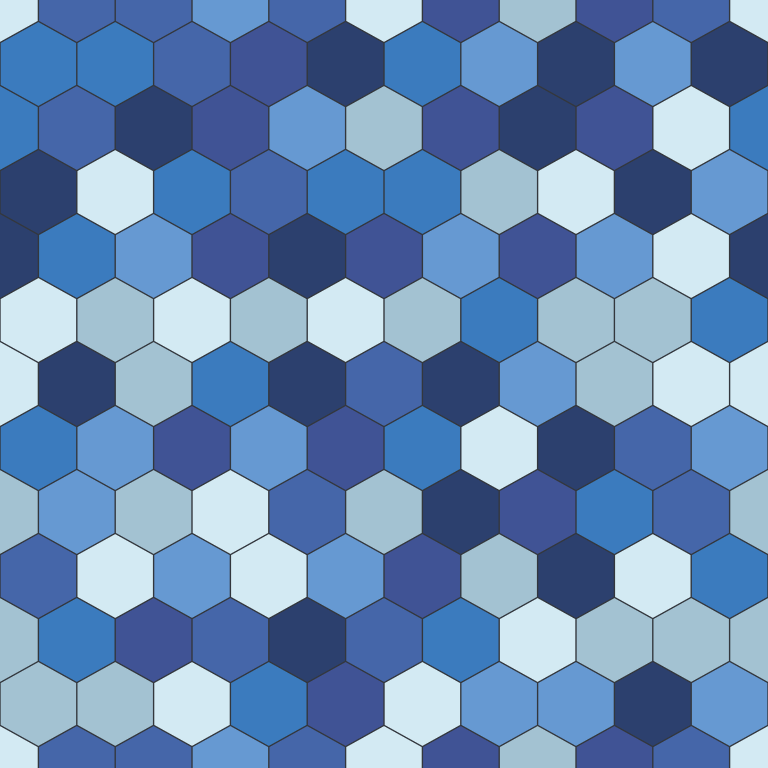
Reproduce this pattern procedurally as a three.js fragment shader.

```glsl
// Seamless honeycomb of flat blue hexagons, randomly toned, with thin dark joints.
#define COLUMNS 10.0
#define ROWS 12.0
#define JOINT_WIDTH 0.0018
#define SEED 3.7
#define NAVY vec3(0.173, 0.251, 0.431)
#define INDIGO vec3(0.251, 0.325, 0.584)
#define SLATE vec3(0.271, 0.400, 0.663)
#define AZURE vec3(0.231, 0.482, 0.745)
#define SKY vec3(0.400, 0.600, 0.824)
#define MIST vec3(0.639, 0.761, 0.824)
#define ICE vec3(0.827, 0.918, 0.953)
#define JOINT vec3(0.200, 0.215, 0.240)

varying vec2 vUv;

const float ROOT3 = 1.7320508;
const float THIRD_PI = 1.0471976;

// Random weight of one tone in one cell; cells wrap at the canvas border
float toneWeight(vec2 cell, float tone) {
  vec2 wrapped = floor(mod(cell + 0.5, vec2(2.0 * COLUMNS, ROWS)));
  float key = dot(vec3(wrapped, tone), vec3(12.9898, 78.233, 37.719));
  return fract(sin(key + SEED) * 43758.545);
}

// Tone with the largest lead over the six neighbours, so equal tones seldom touch
float pickTone(vec2 cell) {
  float best = -2.0;
  float chosen = 0.0;
  for (int t = 0; t < 7; t++) {
    float tone = float(t);
    float rival = 0.0;
    for (int n = 0; n < 6; n++) {
      float angle = float(n) * THIRD_PI;
      vec2 offset = floor(vec2(2.0 * cos(angle), sin(angle) * 2.0 / ROOT3) + 0.5);
      rival = max(rival, toneWeight(cell + offset, tone));
    }
    float lead = toneWeight(cell, tone) - rival;
    if (lead > best) {
      best = lead;
      chosen = tone;
    }
  }
  return chosen;
}

vec3 palette(float tone) {
  if (tone < 0.5) return NAVY;
  if (tone < 1.5) return INDIGO;
  if (tone < 2.5) return SLATE;
  if (tone < 3.5) return AZURE;
  if (tone < 4.5) return SKY;
  if (tone < 5.5) return MIST;
  return ICE;
}

void main() {
  // Grid in half columns and rows: centres lie where both are even or both odd
  vec2 p = vUv * vec2(2.0 * COLUMNS, ROWS);
  vec2 evenCell = 2.0 * floor(0.5 * p + 0.5);
  vec2 oddCell = 2.0 * floor(0.5 * p) + 1.0;
  vec2 stretch = vec2(1.0, ROOT3);
  vec2 toEven = (p - evenCell) * stretch;
  vec2 toOdd = (p - oddCell) * stretch;
  bool nearEven = dot(toEven, toEven) < dot(toOdd, toOdd);
  vec2 cell = nearEven ? evenCell : oddCell;
  vec2 local = abs(nearEven ? toEven : toOdd);

  // Distance to the hexagon edge in canvas units
  float hexRadius = max(local.x, dot(local, vec2(0.5, 0.5 * ROOT3)));
  float edge = (1.0 - hexRadius) / (2.0 * COLUMNS);

  // Antialiased joint over the flat tone
  float pixel = max(fwidth(vUv.x), 0.00001);
  float joint = clamp((0.5 * JOINT_WIDTH - edge) / pixel + 0.5, 0.0, 1.0);
  gl_FragColor = vec4(mix(palette(pickTone(cell)), JOINT, joint), 1.0);
}
```
